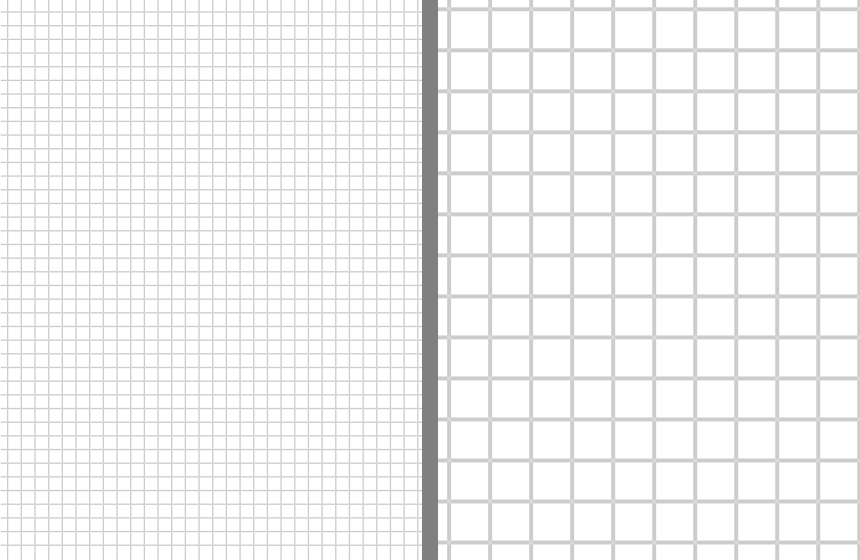
Left: the whole. Right: its middle third, enlarged.
Give the GLSL for this pattern, as a WebGL 1 fragment shader.

```glsl
precision highp float;

// Square-ruled paper: thin grey rules on white, 31 upright and 40 level.
// Each rule is a repeated distance band, box filtered over one pixel;
// crossings are a little paler, and the level rules stop short of the left edge.

uniform vec2 u_resolution;

// Lengths are fractions of the canvas height.
const float PITCH = 12.5 / 512.0;
const float LINE_WIDTH = 1.2 / 512.0;
const vec2 FIRST_LINE = vec2(7.0, 13.5) / 512.0;  // from the lower left
const float LEFT_MARGIN = 0.6 / 512.0;
const float BOTTOM_MARGIN = 6.0 / 512.0;

const vec3 PAPER = vec3(1.0);
const vec3 INK = vec3(0.80);
const vec3 CROSSING = vec3(0.85);

// Distance to the nearest rule of each direction.
vec2 ruleDistance(vec2 p) {
  vec2 cell = (p - FIRST_LINE) / PITCH;
  return abs(fract(cell + 0.5) - 0.5) * PITCH;
}

// Share of a pixel-wide box covered by a rule at the given distance.
vec2 ruleCoverage(vec2 dist, float pixel) {
  vec2 overlap = vec2(0.5 * (LINE_WIDTH + pixel)) - dist;
  return clamp(overlap, 0.0, min(LINE_WIDTH, pixel)) / pixel;
}

// Smoothed step one pixel wide.
float edge(float start, float x, float pixel) {
  return clamp((x - start) / pixel + 0.5, 0.0, 1.0);
}

void main() {
  float pixel = 1.0 / u_resolution.y;
  vec2 p = gl_FragCoord.xy * pixel;

  // x holds the upright rules, y the level ones.
  vec2 ink = ruleCoverage(ruleDistance(p), pixel);
  ink.y *= edge(LEFT_MARGIN, p.x, pixel) * edge(BOTTOM_MARGIN, p.y, pixel);

  // Lay the rules on the paper, then lighten where they cross.
  float both = ink.x * ink.y;
  float either = ink.x + ink.y - both;
  vec3 color = mix(PAPER, INK, either);
  color += (CROSSING - INK) * both;

  gl_FragColor = vec4(color, 1.0);
}
```
